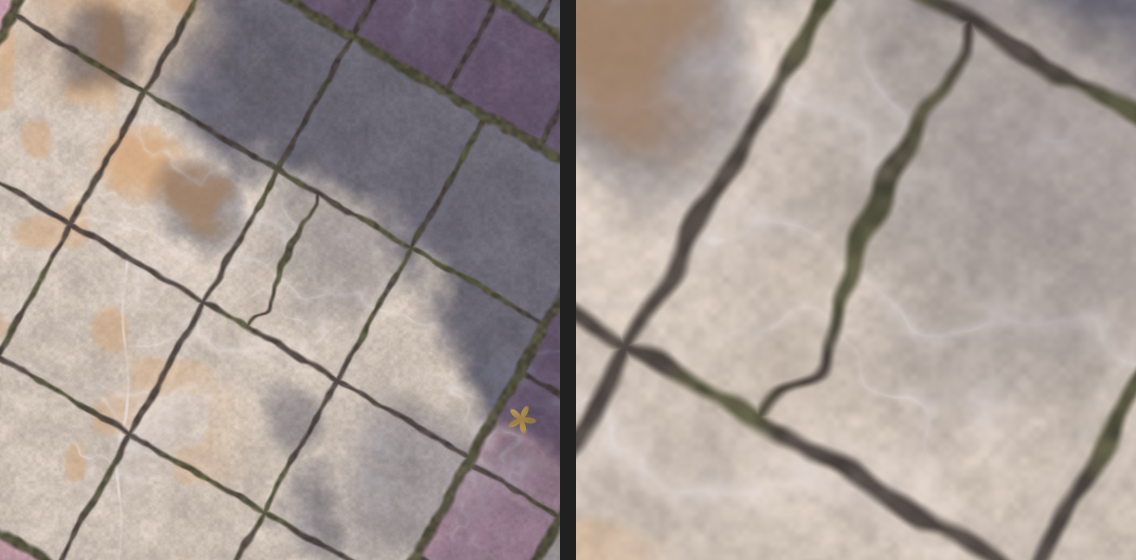
Left: the whole. Right: its middle third, enlarged.
Reproduce this texture procedurally as a Shadertoy shader.

```glsl
// Slanted paving: a four by four field of worn grey slabs framed by purple bricks.
// A skewed cell space gives the joints; layered noise adds grain, scuffs and stains;
// soft ragged blobs add the dappled shade.

const vec2 CORNER = vec2(0.497, 0.697);     // slab corner used as cell origin
const vec2 ALONG = vec2(0.238, -0.139);     // one slab across
const vec2 DOWN = vec2(-0.132, -0.236);     // one slab down
const float BRICK = 0.7;                    // brick size in slabs

const vec3 SLAB = vec3(0.81, 0.76, 0.715);
const vec3 PURPLE = vec3(0.78, 0.63, 0.67);
const vec3 RUST = vec3(0.83, 0.64, 0.46);
const vec3 CHALK = vec3(0.91, 0.87, 0.86);
const vec3 SHADE = vec3(0.50, 0.52, 0.61);  // multiplier in full shadow
const vec3 SOIL = vec3(0.25, 0.22, 0.21);
const vec3 MOSS = vec3(0.27, 0.27, 0.19);
const vec3 LEAF = vec3(0.66, 0.54, 0.30);

float hash(vec2 p) {
    return fract(sin(dot(p, vec2(127.1, 311.7))) * 43758.55);
}

float noise(vec2 p) {
    vec2 i = floor(p), f = fract(p);
    f = f * f * (3.0 - 2.0 * f);
    return mix(mix(hash(i), hash(i + vec2(1, 0)), f.x),
               mix(hash(i + vec2(0, 1)), hash(i + vec2(1, 1)), f.x), f.y);
}

float fbm(vec2 p) {
    float sum = 0.0, gain = 0.5;
    for (int k = 0; k < 4; k++) {
        sum += gain * noise(p);
        p = mat2(1.6, 1.2, -1.2, 1.6) * p + 7.3;
        gain *= 0.5;
    }
    return sum;
}

// Soft disc whose distance is disturbed by "ragged"
float blob(vec2 p, vec2 centre, float radius, float ragged) {
    return 1.0 - smoothstep(0.3 * radius, radius, length(p - centre) + ragged);
}

// Soft line of the given half width
float line(float dist, float halfWidth, float soft) {
    return 1.0 - smoothstep(halfWidth - soft, halfWidth + soft, abs(dist));
}

// Distance to the nearest multiple of "period"
float toMultiple(float x, float period) {
    return abs(x - period * round(x / period));
}

// Tree shade in 0..1: a broad band over the upper right plus loose patches
float shadow(vec2 uv, vec2 cell, float ragged) {
    float edge = 0.05 + 0.65 * smoothstep(0.9, 2.0, cell.x);
    float s = (1.0 - smoothstep(edge - 0.22, edge + 0.22, cell.y + 5.0 * ragged))
            * smoothstep(-1.15, -0.65, cell.x + 3.0 * ragged);
    s = max(s, 0.65 * blob(uv, vec2(0.17, 0.93), 0.12, ragged));
    s = max(s, 0.50 * blob(uv, vec2(0.35, 0.64), 0.10, ragged));
    s = max(s, 0.65 * blob(uv, vec2(0.57, 0.10), 0.11, ragged));
    s = max(s, 0.50 * blob(uv, vec2(0.53, 0.24), 0.08, ragged));
    s = max(s, 0.50 * blob(uv, vec2(0.74, 0.13), 0.22, ragged));
    s = max(s, 0.55 * smoothstep(1.85, 2.2, cell.x));
    return max(s, 0.35 * blob(uv, vec2(0.60, 0.57), 0.17, ragged));
}

// Chalky scuffs: ridged noise stretched sideways, kept in patches
float scuffs(vec2 uv) {
    vec2 q = vec2(uv.x * 4.0 + uv.y * 1.5, uv.y * 13.0 + uv.x * 4.0);
    float ridge = 1.0 - abs(2.0 * noise(q + 2.5 * fbm(uv * 9.0)) - 1.0);
    return pow(ridge, 7.0) * smoothstep(0.40, 0.65, fbm(uv * 6.0 + 4.0))
         * (0.4 + 0.6 * noise(uv * 70.0));
}

// Single jagged crack down the slab at the cell origin
float crack(vec2 cell, float soft) {
    float y = cell.y, bend = (y - 0.78) / 0.14, belly = y - 0.45;
    float x = 0.30 + 0.075 * exp(-bend * bend) + 0.035 * noise(vec2(y * 13.0, 3.0));
    float halfWidth = 0.011 + 0.015 * exp(-30.0 * belly * belly);
    return line(cell.x - x, halfWidth, soft) * step(0.0, y) * step(y, 1.0);
}

void mainImage(out vec4 fragColor, in vec2 fragCoord) {
    vec2 uv = fragCoord / iResolution.xy;
    vec2 flatCell = inverse(mat2(ALONG, DOWN)) * (uv - CORNER);
    vec2 cell = flatCell + 0.022 * (vec2(noise(uv * 28.0), noise(uv * 28.0 + 50.0)) - 0.5);
    float soft = max(0.012, 4.0 / iResolution.y);
    float ragged = 0.13 * (fbm(uv * 10.0) - 0.47);

    // Layout: distance outside the square field selects slab or brick
    vec2 q = abs(cell - vec2(0.0, 1.0));
    float outside = max(q.x, q.y) - 2.0;
    float isBrick = step(0.0, outside) * step(outside, BRICK);
    float run = q.x > q.y ? cell.y - 0.34 : cell.x;
    float slabGap = min(toMultiple(cell.x, 1.0), toMultiple(cell.y, 1.0));
    float gap = mix(slabGap, toMultiple(run, BRICK), isBrick);
    float rim = min(abs(outside), abs(outside - BRICK));
    vec2 id = mix(floor(cell), vec2(floor(run / BRICK), 9.0), isBrick);

    // Stone: tint per piece, mottling and grain
    vec3 colour = mix(SLAB, PURPLE, isBrick) * (0.97 + 0.06 * hash(id));
    colour *= 0.90 + 0.21 * fbm(uv * 22.0);
    colour *= 0.93 + 0.09 * noise(uv * 130.0) + 0.05 * noise(uv * 260.0);

    // Rust stains: one large pair, small spots on the left
    float stain = max(blob(uv, vec2(0.26, 0.715), 0.10, ragged),
                      blob(uv, vec2(0.34, 0.65), 0.065, ragged));
    float spots = smoothstep(0.68, 0.82, noise(uv * vec2(15.0, 12.0) + 3.0));
    stain = max(stain, 0.6 * spots * (1.0 - smoothstep(0.25, 0.5, uv.x)));
    float warmCorner = blob(uv, vec2(0.2, 1.0), 0.25, ragged);
    colour = mix(colour, RUST, (0.75 * stain + 0.35 * warmCorner) * (1.0 - isBrick));

    // Scuffs, one long upright scratch and paler worn edges
    float scratchX = 0.212 + 0.012 * smoothstep(0.18, 0.26, uv.y) + 0.005 * sin(uv.y * 25.0);
    float scratch = line(uv.x - scratchX, 0.002, 0.003) * step(uv.y, 0.54) * noise(uv * 40.0);
    float wornEdge = line(gap - 0.05, 0.01, 0.025) * noise(uv * 18.0);
    colour = mix(colour, CHALK, clamp(0.7 * scuffs(uv) + scratch + 0.3 * wornEdge, 0.0, 0.8));

    colour *= mix(vec3(1.0), SHADE, shadow(uv, flatCell, ragged));

    // Joints: thin between pieces, wide and mossy along the frame
    float crumble = noise(uv * 60.0);
    float joint = line(gap, 0.011 + 0.013 * crumble, soft);
    float frame = line(rim, 0.020 + 0.025 * crumble, soft * 1.5);
    float split = all(equal(floor(cell), vec2(0.0))) ? crack(flatCell, soft) : 0.0;
    vec3 fill = mix(SOIL, MOSS, max(frame, smoothstep(0.55, 0.8, noise(uv * 12.0))));
    fill *= 0.8 + 0.5 * noise(uv * 110.0);
    colour = mix(colour, fill, 0.88 * max(max(joint, frame), split));

    // Small fallen leaf with five lobes
    vec2 leaf = uv - vec2(0.931, 0.251);
    float reach = 0.017 + 0.009 * cos(5.0 * atan(leaf.y, leaf.x) + 0.6);
    colour = mix(colour, LEAF * (0.8 + 0.3 * crumble), line(length(leaf), reach, 0.003));

    fragColor = vec4(colour, 1.0);
}
```
